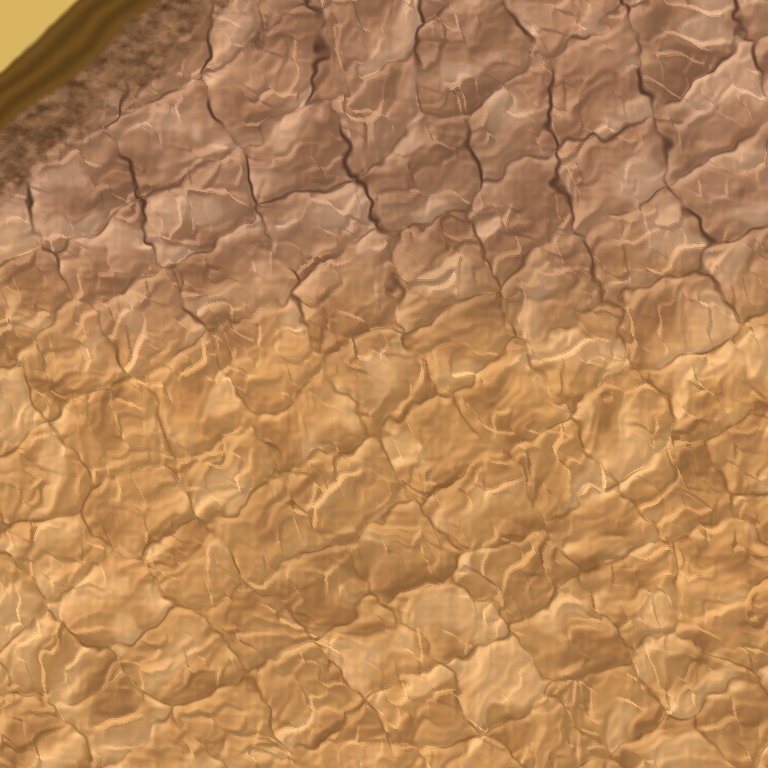
Write a Shadertoy shader that draws this texture.

```glsl
// Crumpled tan scaly hide: seamed scales, mauve above and golden below, with a rough hem in the corner.

struct Cell {
    vec2 offset;   // from the cell centre
    vec2 id;
    vec2 normal;   // of the nearest border
    float border;  // distance to the nearest border
};

vec2 hash2(vec2 p) {
    vec3 q = fract(vec3(p.xyx) * vec3(0.1031, 0.1030, 0.0973));
    q += dot(q, q.yzx + 33.33);
    return fract((q.xx + q.yz) * q.zy);
}

float noise(vec2 p) {
    vec2 i = floor(p), f = fract(p);
    f = f * f * (3.0 - 2.0 * f);
    float low = mix(hash2(i).x, hash2(i + vec2(1, 0)).x, f.x);
    float high = mix(hash2(i + vec2(0, 1)).x, hash2(i + vec2(1, 1)).x, f.x);
    return mix(low, high, f.y);
}

float fbm(vec2 p) {
    float sum = 0.0, amp = 0.55;
    for (int i = 0; i < 4; i++) {
        sum += amp * noise(p);
        p = mat2(1.6, 1.2, -1.2, 1.6) * p + 7.3;
        amp *= 0.5;
    }
    return sum;
}

vec2 wobble(vec2 p, float freq, float amp) {
    return amp * (vec2(noise(p * freq), noise(p * freq + 31.7)) - 0.5);
}

Cell nearestCell(vec2 p, float jitter) {
    Cell cell;
    float best = 1e3;
    for (int k = 0; k < 9; k++) {
        vec2 id = floor(p) + vec2(k % 3 - 1, k / 3 - 1);
        vec2 r = p - id - 0.5 - jitter * (hash2(id) - 0.5);
        if (dot(r, r) < best) {
            best = dot(r, r);
            cell.offset = r;
            cell.id = id;
        }
    }
    return cell;
}

Cell borderedCell(vec2 p, float jitter) {
    Cell cell = nearestCell(p, jitter);
    cell.border = 1e3;
    for (int k = 0; k < 9; k++) {
        if (k == 4) continue;
        vec2 id = cell.id + vec2(k % 3 - 1, k / 3 - 1);
        vec2 r = p - id - 0.5 - jitter * (hash2(id) - 0.5);
        vec2 n = normalize(r - cell.offset);
        float d = dot(0.5 * (cell.offset + r), n);
        if (d < cell.border) {
            cell.border = d;
            cell.normal = n;
        }
    }
    return cell;
}

// Columns lean further over towards the bottom; rows climb to the right.
Cell scaleAt(vec2 p) {
    p += wobble(p, 13.0, 0.026) + wobble(p, 42.0, 0.017) + wobble(p, 95.0, 0.006);
    float down = 1.0 - p.y;
    float column = p.x - 0.1 * down - 0.45 * down * down;
    float row = down + 0.55 * p.x;
    return borderedCell(vec2(column / 0.138, row / 0.118) + 20.0, 0.36);
}

// Wrinkle coordinates, turned by a different angle on each scale.
vec2 grainAt(vec2 p, vec2 scaleId) {
    float angle = 0.65 + 1.9 * (hash2(scaleId + 3.0).x - 0.5);
    vec2 along = vec2(cos(angle), sin(angle));
    p += wobble(p, 22.0, 0.03) + wobble(p, 55.0, 0.014);
    return vec2(dot(p, along), dot(p, vec2(-along.y, along.x)));
}

// Tilted flakes, jumping in height at each crease.
float flakes(vec2 p, vec2 freq, float tilt) {
    Cell flake = nearestCell(p * freq + 40.0, 0.95);
    return tilt * dot(flake.offset, hash2(flake.id + 9.0) - 0.5) / freq.y;
}

float fold(vec2 p) {
    return abs(noise(p) - 0.5);
}

float relief(vec2 p) {
    Cell scale = scaleAt(p);
    vec2 grain = grainAt(p, scale.id);
    float h = 0.009 * smoothstep(0.0, 0.13, scale.border);
    h += flakes(grain, vec2(15, 29), 1.3) * smoothstep(0.25, 0.65, noise(p * 19.0));
    h += flakes(grain.yx + 3.0, vec2(27, 36), 1.1) * smoothstep(0.3, 0.65, noise(p * 24.0 + 4.0));
    h -= 0.017 * fold(grain * vec2(17, 38)) + 0.010 * fold(grain * vec2(32, 70) + 5.0);
    return h - 0.005 * fold(p * 92.0);
}

float litSlope(vec2 p, float reach) {
    vec2 toLight = reach * vec2(-0.6, 0.8);
    return (relief(p - toLight) - relief(p + toLight)) / (2.0 * reach);
}

vec3 hide(vec2 p) {
    float upper = smoothstep(0.46, 0.76, p.y + 0.16 * (fbm(p * 5.0) - 0.5));
    float slope = 0.5 * (litSlope(p, 0.0024) + litSlope(p, 0.0052));
    float shade = slope / (1.0 + 0.9 * abs(slope));
    Cell scale = scaleAt(p);
    vec2 grain = grainAt(p, scale.id);

    vec3 tone = mix(vec3(0.765, 0.553, 0.333), vec3(0.665, 0.485, 0.362), upper);
    tone *= 0.91 + 0.18 * fbm(p * 8.0 + 3.0);
    tone *= 0.98 + 0.04 * noise(p * 110.0);
    tone *= 1.0 + 0.22 * shade;

    // Pale worn patches and darker hollows
    float wear = noise(grain * vec2(15, 30) + 11.0);
    tone += vec3(0.09, 0.095, 0.09) * smoothstep(0.56, 0.8, wear);
    tone *= 1.0 - vec3(0.12, 0.15, 0.17) * smoothstep(0.42, 0.15, wear);
    tone += vec3(0.04, 0.05, 0.05) * smoothstep(0.2, 0.7, shade);

    // Seams: strongest between columns in the upper part
    float line = 1.0 - smoothstep(0.0, 0.042, scale.border);
    float strength = mix(0.5, mix(0.45, 0.95, abs(scale.normal.x)), upper);
    strength *= 0.2 + 0.8 * smoothstep(0.2, 0.7, noise(p * 27.0 + 8.0));
    vec3 seam = mix(vec3(0.49, 0.32, 0.16), vec3(0.32, 0.21, 0.16), upper);
    return mix(tone, seam, line * strength);
}

vec3 addHem(vec3 color, vec2 p) {
    float d = dot(vec2(p.x, 1.0 - p.y), vec2(0.63, 0.78));
    d += 0.025 * (fbm(p * 9.0) - 0.5);
    float threads = fbm(p * vec2(75, 100));
    vec3 fringe = mix(vec3(0.30, 0.20, 0.12), vec3(0.68, 0.50, 0.36), threads);
    vec3 band = vec3(0.43, 0.30, 0.12) * (0.92 + 0.1 * sin(d * 260.0));
    vec3 backdrop = vec3(0.85, 0.71, 0.38);
    color = mix(fringe, color, smoothstep(0.17, 0.225, d + 0.04 * (threads - 0.5)));
    color = mix(band, color, smoothstep(0.126, 0.137, d));
    return mix(backdrop, color, smoothstep(0.066, 0.074, d));
}

void mainImage(out vec4 fragColor, in vec2 fragCoord) {
    vec2 p = fragCoord / iResolution.xy;
    fragColor = vec4(addHem(hide(p), p), 1.0);
}
```
